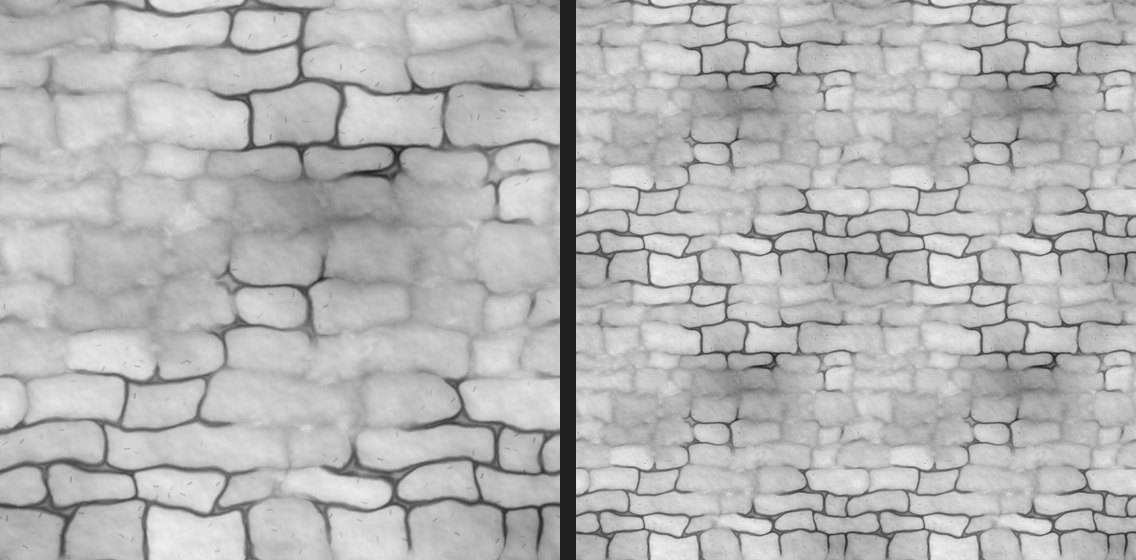
Left: one tile. Right: repeated 2 by 2.
Reproduce this texture procedurally as a WebGL 1 fragment shader.

```glsl
precision highp float;
uniform vec2 u_resolution;

#define ROWS 12.0
#define MIN_COLUMNS 5.0
#define ROW_JITTER 0.45
#define COLUMN_JITTER 0.65
#define JOINT 0.0026
#define STONE_TONE 0.735
#define JOINT_TONE 0.27
#define MORTAR_TONE 0.61
#define STAIN 0.36
#define PIT_CELLS 34.0

const float TAU = 6.2831853;

float hash(vec2 p) {
  vec3 q = fract(p.xyx * 0.1031);
  q += dot(q, q.yzx + 33.33);
  return fract((q.x + q.y) * q.z);
}

// Value noise that wraps after `period` cells
float noise(vec2 p, vec2 period) {
  vec2 i = floor(p), f = fract(p);
  f = f * f * f * (f * (f * 6.0 - 15.0) + 10.0);
  vec2 a = mod(i, period), b = mod(i + 1.0, period);
  return mix(mix(hash(a), hash(vec2(b.x, a.y)), f.x),
             mix(hash(vec2(a.x, b.y)), hash(b), f.x), f.y);
}

float fbm(vec2 p, vec2 frequency) {
  float sum = 0.0, weight = 0.5;
  for (int i = 0; i < 5; i++) {
    sum += weight * noise(p * frequency, frequency);
    frequency *= 2.0;
    weight *= 0.5;
  }
  return sum / 0.96875;
}

// Layered sines bend the courses and the stone outlines
vec2 bend(vec2 p) {
  vec2 a = TAU * p;
  vec2 slow = vec2(sin(2.0 * a.y + 3.0 * a.x) + sin(5.0 * a.y - a.x + 2.0),
                   sin(3.0 * a.x + a.y + 1.0) + sin(4.0 * a.x - 3.0 * a.y));
  vec2 quick = vec2(sin(13.0 * a.y + 5.0 * a.x), sin(11.0 * a.x - 7.0 * a.y + 4.0));
  return p + 0.007 * slow + 0.0022 * quick;
}

// Jittered division lines of the unit interval
float divider(float i, float count, float jitter, float seed) {
  return (i + jitter * (hash(vec2(mod(i, count), seed)) - 0.5)) / count;
}

// Nearest stone distance, second nearest distance, tone of the nearest
vec3 stones(vec2 p) {
  vec3 found = vec3(1.0, 1.0, 0.5);
  for (int j = -1; j <= 1; j++) {
    float row = floor(p.y * ROWS) + float(j);
    float id = mod(row, ROWS);
    float bottom = divider(row, ROWS, ROW_JITTER, 71.0);
    float top = divider(row + 1.0, ROWS, ROW_JITTER, 71.0);
    float columns = MIN_COLUMNS + floor(3.0 * hash(vec2(id, 37.0)));
    float shift = hash(vec2(id, 53.0));
    for (int k = -1; k <= 1; k++) {
      float column = floor((p.x + shift) * columns) + float(k);
      float left = divider(column, columns, COLUMN_JITTER, id + 101.0) - shift;
      float right = divider(column + 1.0, columns, COLUMN_JITTER, id + 101.0) - shift;
      vec2 key = vec2(mod(column, columns), id) + 7.0;
      vec2 vary = vec2(hash(key), hash(key + 40.0));
      vec2 halfSize = 0.5 * vec2(right - left, top - bottom) - mix(vec2(-0.002), vec2(0.007), vary);
      vec2 q = p - 0.5 * vec2(left + right, bottom + top);
      q.y += q.x * 0.14 * (hash(key + 80.0) - 0.5);
      q.y *= 1.0 + 0.3 * (hash(key + 120.0) - 0.5) * clamp(q.x / halfSize.x, -1.0, 1.0);
      float radius = mix(0.012, 0.029, hash(key + 160.0));
      vec2 corner = abs(q) - halfSize + radius;
      float d = length(max(corner, 0.0)) + min(max(corner.x, corner.y), 0.0) - radius;
      if (d < found.x) found = vec3(d, found.x, hash(key + 200.0));
      else found.y = min(found.y, d);
    }
  }
  return found;
}

// Cellular scatter of short slanted chisel marks
float pits(vec2 p) {
  vec2 cell = floor(p * PIT_CELLS);
  float mark = 0.0;
  for (int j = -1; j <= 1; j++) {
    for (int i = -1; i <= 1; i++) {
      vec2 c = cell + vec2(float(i), float(j));
      vec2 key = mod(c, PIT_CELLS) + 300.0;
      vec2 q = p * PIT_CELLS - c - vec2(hash(key), hash(key + 50.0));
      float angle = 2.4 * hash(key + 90.0) - 0.6;
      q = mat2(cos(angle), -sin(angle), sin(angle), cos(angle)) * q;
      q.x -= clamp(q.x, -0.13, 0.13);
      float depth = smoothstep(0.5, 1.0, hash(key + 130.0));
      mark = max(mark, depth * (1.0 - smoothstep(0.0, 0.1, length(q))));
    }
  }
  return mark;
}

void main() {
  vec2 p = gl_FragCoord.xy / u_resolution;
  float rough = fbm(p, vec2(22.0)) - 0.5;
  float fibre = fbm(p + 0.03 * rough, vec2(26.0, 40.0)) - 0.5;
  float relief = rough - fbm(p + vec2(0.004, 0.006), vec2(22.0)) + 0.5;
  float stain = fbm(p + 0.37, vec2(3.0)) - 0.5;
  float mud = smoothstep(0.44, 0.68, fbm(p + 0.71, vec2(5.0, 6.0)));

  // Signed depth of the joint, negative on stone
  vec3 stone = stones(bend(p) + 0.008 * rough);
  float e = max(stone.x, 0.5 * (stone.x - stone.y) + JOINT);
  e += (0.006 + 0.022 * mud) * fibre;

  // Worn stone faces, darker toward their rims
  float face = STONE_TONE + 0.11 * (stone.z - 0.5) + 0.16 * relief + 0.1 * rough;
  face -= 0.11 * exp(min(e, 0.0) / 0.008) + 0.16 * pits(p) * (1.0 - mud);

  // Dark crevices, filled with mortar where wide or muddy
  float fill = max(mud, 0.65 * smoothstep(0.002, 0.012, e));
  float joint = mix(JOINT_TONE, MORTAR_TONE, fill) + 0.3 * fibre;
  float tone = mix(face, joint, smoothstep(-0.005, 0.003, e));

  // Mortar smeared over the rims, then broad weathering
  float smear = 0.75 * mud * smoothstep(-0.026, 0.004, e);
  tone = mix(tone, MORTAR_TONE + 0.04 + 0.4 * fibre + 0.2 * relief, smear);
  tone += STAIN * stain;
  gl_FragColor = vec4(vec3(clamp(tone, 0.0, 1.0)), 1.0);
}
```
